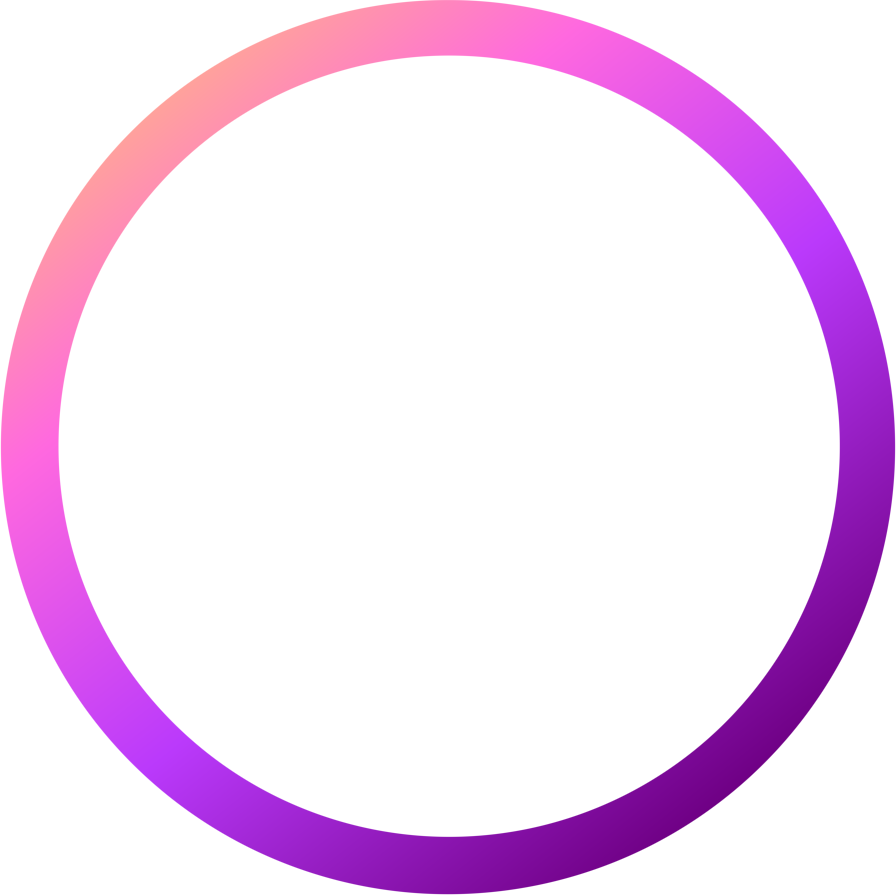
A Shadertoy shader for this background:

```glsl
// A thin ring on white, shaded diagonally from peach through pink and violet to plum.

// Ring shape, in canvas units
const vec2  OUTER_CENTER = vec2(0.5, 0.501);
const float OUTER_RADIUS = 0.499;
const vec2  INNER_CENTER = vec2(0.5013, 0.502);
const float INNER_RADIUS = 0.436;
const float EDGE_PIXELS  = 1.5;

// Gradient axis, pointing to the lower right, and its inner stops
const vec2  GRADIENT_AXIS = vec2(0.62, -0.785);
const float PINK_STOP   = 0.22;
const float VIOLET_STOP = 0.575;

const vec3 WHITE  = vec3(1.0);
const vec3 PEACH  = vec3(1.0, 0.635, 0.61);
const vec3 PINK   = vec3(1.0, 0.41, 0.875);
const vec3 VIOLET = vec3(0.73, 0.225, 0.985);
const vec3 PLUM   = vec3(0.435, 0.0, 0.52);

float circleDistance(vec2 p, vec2 center, float radius) {
    return length(p - center) - radius;
}

// Linear ramp from 0 to 1 between two stops
float ramp(float start, float end, float t) {
    return clamp((t - start) / (end - start), 0.0, 1.0);
}

vec3 ringColor(vec2 p) {
    float t = 0.5 + dot(p - OUTER_CENTER, GRADIENT_AXIS) / (2.0 * OUTER_RADIUS);
    vec3 color = mix(PEACH, PINK, ramp(0.0, PINK_STOP, t));
    color = mix(color, VIOLET, ramp(PINK_STOP, VIOLET_STOP, t));
    return mix(color, PLUM, ramp(VIOLET_STOP, 1.0, t));
}

void mainImage(out vec4 fragColor, in vec2 fragCoord) {
    float side = min(iResolution.x, iResolution.y);
    vec2 p = (fragCoord - 0.5 * iResolution.xy) / side + 0.5;

    // Outer disc with the inner disc cut away
    float outer = circleDistance(p, OUTER_CENTER, OUTER_RADIUS);
    float inner = circleDistance(p, INNER_CENTER, INNER_RADIUS);
    float ring = max(outer, -inner);

    float halfEdge = 0.5 * EDGE_PIXELS / side;
    float coverage = 1.0 - smoothstep(-halfEdge, halfEdge, ring);
    fragColor = vec4(mix(WHITE, ringColor(p), coverage), 1.0);
}
```
